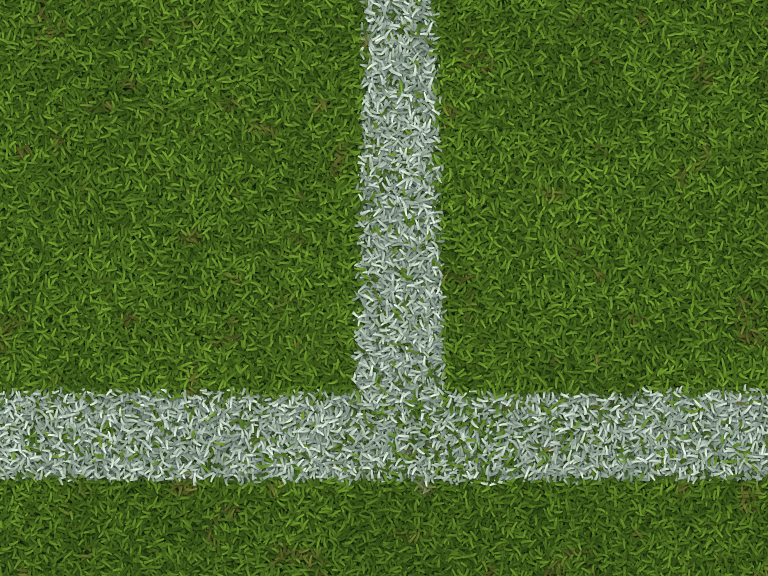
Reproduce this texture procedurally as a Shadertoy shader.

```glsl
vec3 hash3(vec2 p) {
    vec3 q = fract(p.xyx * vec3(.1031, .1030, .0973));
    q += dot(q, q.yxz + 33.33);
    return fract((q.xxy + q.yzz) * q.zyx);
}

float valueNoise(vec2 p) {
    vec2 i = floor(p), f = fract(p);
    f = f * f * (3. - 2. * f);
    return mix(mix(hash3(i).x, hash3(i + vec2(1, 0)).x, f.x),
               mix(hash3(i + vec2(0, 1)).x, hash3(i + vec2(1, 1)).x, f.x), f.y);
}

// Signed distance to the two painted bands, negative inside
float bandDistance(vec2 p) {
    float upright = max(abs(p.x - .694) - mix(.0765, .0605, (p.y - .323) / .677), .2 - p.y);
    float level = abs(p.y - .2405 - .014 * (p.x - .67) * (p.x - .67)) - .0755;
    return min(upright, level);
}

// Share of blades that took paint, thinner where the bands meet
float paintCover(vec2 p) {
    vec2 worn = (p - vec2(.82, .25)) / vec2(.15, .09);
    return .93 - .22 * exp(-dot(worn, worn)) - .18 * valueNoise(p * 22.);
}

// Broad light and dark areas of the turf
float turfTone(vec2 p) {
    float patches = .6 * valueNoise(p * 6. + 3.) + .4 * valueNoise(p * 19. + 40.);
    return .86 + .32 * patches - .05 * smoothstep(.6, 1.2, p.x)
         - .09 * smoothstep(.2, .12, p.y);
}

vec3 bladeColor(vec2 root, vec3 rnd, float height) {
    float tone = (.25 + .75 * height) * mix(.42, 1.12, rnd.x);
    float jitter = (rnd.y - .5) * .016;
    if (bandDistance(root) + jitter < 0. && rnd.z < paintCover(root))
        return mix(vec3(.29, .38, .32), vec3(.81, .88, .81), tone);

    vec3 grass = mix(vec3(.09, .18, .045), vec3(.41, .57, .165), tone * turfTone(root));
    // Sparse dry blades
    float dry = smoothstep(.78, .92, valueNoise(root * 27. + 11.)) * step(.6, rnd.y);
    grass = mix(grass, vec3(.42, .40, .19) * (.5 + .6 * tone), dry * .7);
    // Pale tuft just below the junction
    float tuft = smoothstep(.015, .008, length(root - vec2(.737, .155)));
    return mix(grass, vec3(.58, .60, .43) * (.5 + .6 * tone), tuft * .8);
}

void mainImage(out vec4 fragColor, in vec2 fragCoord) {
    vec2 p = fragCoord / iResolution.y;
    float pixel = 1. / iResolution.y;

    // Shaded ground between the blades
    float painted = smoothstep(.006, -.006, bandDistance(p));
    vec3 color = mix(vec3(.08, .16, .04), vec3(.25, .35, .27), painted);

    // Layers of short blades, from the ground up
    for (int layer = 0; layer < 7; layer++) {
        float height = float(layer) / 6.;
        vec2 offset = hash3(vec2(layer, 7)).xy;
        vec2 cell = floor(p / .0115 + offset);
        for (int j = -1; j <= 1; j++)
        for (int i = -1; i <= 1; i++) {
            vec2 id = cell + vec2(i, j);
            vec3 place = hash3(id + float(layer) * 171. + 20.);
            vec3 look = hash3(id + float(layer) * 93. + 410.);
            vec2 root = (id + place.xy - offset) * .0115;
            float angle = place.z * 6.2832;
            vec2 along = vec2(cos(angle), sin(angle));
            vec2 rel = p - root;
            float halfLength = mix(.006, .0105, look.y);

            // Tapered, slightly curved stroke
            float t = dot(rel, along) / halfLength;
            float across = dot(rel, vec2(-along.y, along.x)) + (look.z - .5) * .004 * t * t;
            float width = .0021 * (1. - .35 * t);
            float ends = clamp((1. - abs(t)) * halfLength / pixel + .5, 0., 1.);
            float cover = ends * clamp((width - abs(across)) / pixel + .5, 0., 1.);

            // Soft shadow, then the lit blade
            float shade = ends * smoothstep(.0055, .001, abs(across + .0015 * along.x));
            color *= 1. - .22 * shade;
            color = mix(color, bladeColor(root, look, height) * (1. + .12 * t), cover);
        }
    }
    fragColor = vec4(clamp(color, 0., 1.), 1);
}
```
